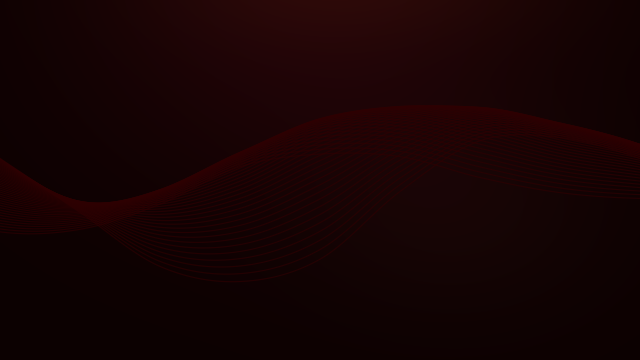
Write a Shadertoy shader that draws this background.

```glsl
const int LINE_COUNT = 44;
const float HALF_WIDTH = 0.0016;   // of a line, in canvas heights
const float LINE_ALPHA = 0.68;
const vec3 LINE_COLOR = vec3(0.178, 0.000, 0.005);
const vec3 SHADE = vec3(0.046, 0.002, 0.003);
const vec3 WINE_GLOW = vec3(0.090, 0.015, 0.026);
const vec3 EMBER_GLOW = vec3(0.045, 0.022, 0.004);
const vec3 LOW_GLOW = vec3(0.030, 0.016, 0.013);

// Ribbon heights at evenly spaced knots, one step beyond each side
const float SEGMENTS = 8.0;
const float FIRST_EDGE[11] = float[11](
    0.710, 0.560, 0.410, 0.260, 0.218, 0.280, 0.468, 0.609, 0.618, 0.560, 0.468);
const float FOLD[11] = float[11](
    0.606, 0.495, 0.438, 0.456, 0.537, 0.646, 0.701, 0.697, 0.644, 0.590, 0.509);
const float LAST_EDGE[11] = float[11](
    0.421, 0.356, 0.363, 0.433, 0.537, 0.572, 0.565, 0.507, 0.465, 0.449, 0.454);

vec3 knot(int i) {
    return vec3(FIRST_EDGE[i], FOLD[i], LAST_EDGE[i]);
}

// Catmull-Rom spline through the knots, x from 0 to 1
vec3 ribbonProfile(float x) {
    float s = clamp(x, 0.0, 1.0) * SEGMENTS;
    int i = int(min(floor(s), SEGMENTS - 1.0));
    float f = s - float(i);
    vec3 a = knot(i), b = knot(i + 1), c = knot(i + 2), d = knot(i + 3);
    return b + 0.5 * f * (c - a
        + f * (2.0 * a - 5.0 * b + 4.0 * c - d
        + f * (3.0 * (b - c) + d - a)));
}

// Quadratic blend: first edge at 0, fold at 0.5, last edge at 1
float acrossRibbon(vec3 p, float t) {
    float u = 1.0 - t;
    return p.x * u * (1.0 - 2.0 * t) + p.y * 4.0 * t * u + p.z * t * (2.0 * t - 1.0);
}

float glow(vec2 uv, vec2 center, vec2 radius) {
    vec2 q = (uv - center) / radius;
    return exp(-dot(q, q));
}

vec3 backdrop(vec2 uv) {
    return SHADE
        + WINE_GLOW * glow(uv, vec2(0.50, 1.00), vec2(0.38, 0.52))
        + EMBER_GLOW * glow(uv, vec2(0.56, 1.06), vec2(0.32, 0.17))
        + LOW_GLOW * glow(uv, vec2(0.72, 0.40), vec2(0.24, 0.30));
}

float ribbonCoverage(vec2 uv, float aspect, float pixel) {
    float dx = 0.002;
    float x0 = clamp(uv.x - dx, 0.0, 1.0);
    float x1 = clamp(uv.x + dx, 0.0, 1.0);
    vec3 profile = ribbonProfile(uv.x);
    vec3 slope = (ribbonProfile(x1) - ribbonProfile(x0)) / ((x1 - x0) * aspect);
    float maxCover = min(1.0, 2.0 * HALF_WIDTH / pixel);
    float clearance = 1.0;

    for (int i = 0; i < LINE_COUNT; i++) {
        float t = float(i) / float(LINE_COUNT - 1);
        float tilt = acrossRibbon(slope, t);
        float dist = abs(uv.y - acrossRibbon(profile, t)) * inversesqrt(1.0 + tilt * tilt);
        float cover = clamp((HALF_WIDTH - dist) / pixel + 0.5, 0.0, maxCover);
        clearance *= 1.0 - LINE_ALPHA * cover;
    }
    return 1.0 - clearance;
}

void mainImage(out vec4 fragColor, in vec2 fragCoord) {
    vec2 uv = fragCoord / iResolution.xy;
    float aspect = iResolution.x / iResolution.y;
    float coverage = ribbonCoverage(uv, aspect, 1.0 / iResolution.y);
    fragColor = vec4(mix(backdrop(uv), LINE_COLOR, coverage), 1.0);
}
```
